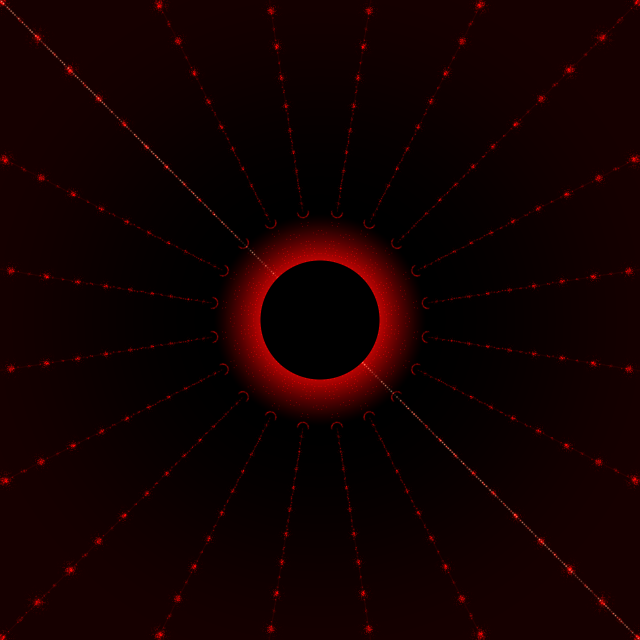
This background is drawn by a three.js fragment shader. Its source:

```glsl
// A dark disc in a red corona, ringed by twenty rays of grainy crimson beads.
varying vec2 vUv;

const float TAU = 6.2831853;
const float RAYS = 20.0;
const float DISC_RADIUS = 0.093;
const float CORONA_WIDTH = 0.073;
const float HOOK_RADIUS = 0.1705;
const float BEAD_ORIGIN = 0.552;  // radius of one bead on every ray
const float BEAD_STEP = 0.122;    // bead spacing in log radius
const vec3 CRIMSON = vec3(1.0, 0.015, 0.01);
const vec3 SPARK = vec3(1.0, 0.78, 0.6);

float hash(vec2 p) {
  vec3 q = fract(vec3(p.xyx) * 0.1031);
  q += dot(q, q.yzx + 33.33);
  return fract((q.x + q.y) * q.z);
}

float valueNoise(vec2 p) {
  vec2 cell = floor(p);
  vec2 f = fract(p);
  f = f * f * (3.0 - 2.0 * f);
  float low = mix(hash(cell), hash(cell + vec2(1.0, 0.0)), f.x);
  float high = mix(hash(cell + vec2(0.0, 1.0)), hash(cell + 1.0), f.x);
  return mix(low, high, f.y);
}

float softDot(vec2 p, float radius) {
  return exp(-dot(p, p) / (radius * radius));
}

// Bright core with a broken, speckled halo; q is scaled by ray radius.
float bead(float step, float angle, float size) {
  float index = floor(step + 0.5);
  vec2 q = vec2((step - index) * BEAD_STEP, angle);
  float grain = valueNoise(q / 0.0032 + index * 17.0 + 200.0);
  float core = softDot(q, size * 0.7) * (0.35 + 0.65 * grain);
  float halo = softDot(q, size * 1.7) * smoothstep(0.55, 0.9, grain);
  return core + 0.4 * halo;
}

// Fine dots strung along a ray, scattered slightly sideways.
float thread(float step, float angle, float r) {
  float along = step * 8.0;
  float index = floor(along);
  float chance = hash(vec2(index + 300.0, 7.0));
  float shift = (hash(vec2(index + 300.0, 23.0)) - 0.5) * 0.003;
  vec2 q = vec2((along - index - 0.5) * BEAD_STEP / 8.0 * r, r * angle - shift);
  float dots = softDot(q, 0.0011) * smoothstep(0.2, 0.8, chance);
  return 0.38 * dots + 0.07 * softDot(vec2(r * angle, 0.0), 0.0011);
}

// Small arc at the foot of a ray, bulging toward the centre.
float hook(vec2 p) {
  float edge = abs(length(p) - 0.0085);
  float grain = valueNoise(p * 450.0 + 90.0);
  float arc = softDot(vec2(edge, 0.0), 0.0012);
  return arc * smoothstep(0.003, -0.002, p.x) * (0.2 + 0.5 * grain);
}

// Mirrored specks in polar cells.
float coronaSpecks(float r, float angle) {
  vec2 cellSize = vec2(0.045, TAU / RAYS / 6.0);
  vec2 grid = vec2(log(r), abs(angle)) / cellSize;
  vec2 cell = floor(grid) + 100.0;
  vec2 jitter = 0.25 + 0.5 * vec2(hash(cell + 3.0), hash(cell + 41.0));
  vec2 q = (fract(grid) - jitter) * cellSize * r;
  return softDot(q, 0.0009) * step(0.6, hash(cell));
}

// Pale dotted line along one axis.
float sparkLine(float along, float across) {
  float grid = along / 0.0042;
  float index = floor(grid);
  float strength = hash(vec2(index + 400.0, 61.0));
  vec2 q = vec2((grid - index - 0.5) * 0.0042, across);
  return softDot(q, 0.0013) * (0.15 + 0.75 * strength);
}

void main() {
  vec2 p = vUv - 0.5;
  float r = max(length(p), 0.001);
  float sector = TAU / RAYS;
  float angle = mod(atan(p.y, p.x), sector) - 0.5 * sector;
  float beadStep = log(r / BEAD_ORIGIN) / BEAD_STEP;

  // Dim outer field and bright corona
  float red = 0.085 * smoothstep(0.16, 0.56, r);
  float fade = clamp(1.0 - (r - DISC_RADIUS) / CORONA_WIDTH, 0.0, 1.0);
  red += 0.74 * pow(fade, 1.3);
  red += 0.22 * coronaSpecks(r, angle) * smoothstep(0.0, 0.15, fade);

  // Rays: threads, large beads, half-step beads and inner hooks
  float outside = smoothstep(0.168, 0.18, r);
  float beadGain = mix(0.5, 0.85, smoothstep(0.18, 0.5, r));
  float ray = thread(beadStep, angle, r);
  ray += beadGain * bead(beadStep, angle, 0.012);
  ray += 0.45 * bead(beadStep + 0.5, angle, 0.005);
  red += ray * outside;
  red += hook(r * vec2(cos(angle), sin(angle)) - vec2(HOOK_RADIUS, 0.0));

  // Pale diagonal from upper left to lower right
  vec2 diagonal = vec2(p.x - p.y, p.x + p.y) * 0.70711;
  vec3 color = CRIMSON * red + SPARK * 0.75 * sparkLine(diagonal.x, diagonal.y);

  // Central disc
  color *= smoothstep(DISC_RADIUS - 0.001, DISC_RADIUS + 0.001, r);
  gl_FragColor = vec4(clamp(color, 0.0, 1.0), 1.0);
}
```
